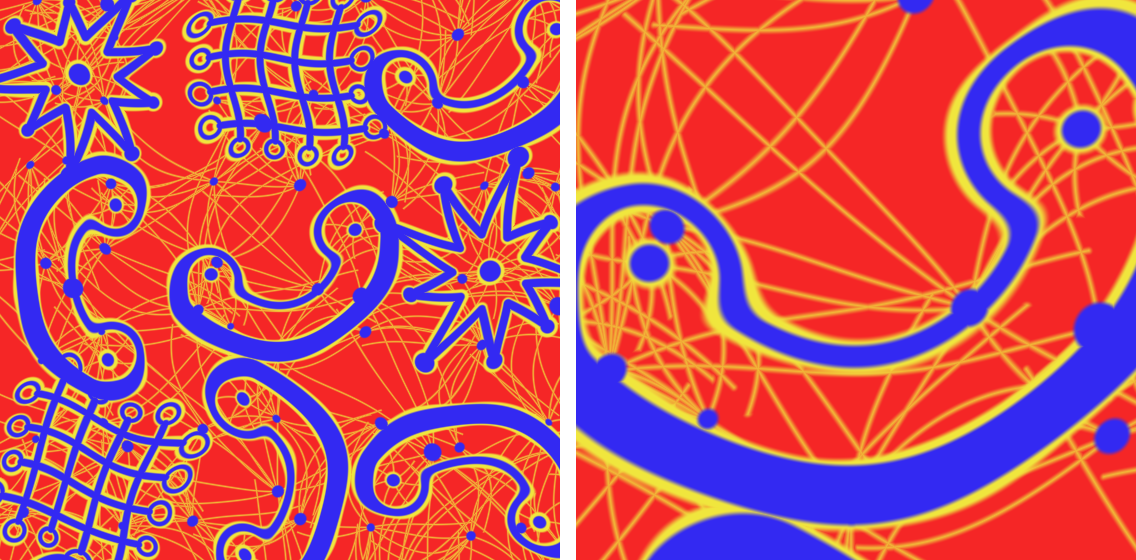
Left, the full canvas; right, a detail of the centre.
Reproduce this pattern procedurally as a WebGL 1 fragment shader.

```glsl
precision highp float;
uniform vec2 u_resolution;

const vec3 RED = vec3(0.96, 0.15, 0.15);
const vec3 BLUE = vec3(0.20, 0.16, 0.95);
const vec3 YELLOW = vec3(0.94, 0.90, 0.24);
const float PI = 3.14159265;
const float MOTIF_CELL = 0.36;
const float FINE_WEB = 0.15;
const float COARSE_WEB = 0.29;
const float LINK_SHARE = 0.42;   // share of neighbours joined by strands
const float STRAND = 0.0013;     // half width of yellow lines
const float HALO = 0.0055;       // yellow rim around blue strokes
const float SOFTNESS = 0.0019;
const float ARC_RADIUS = 0.155;
const float ARC_SPAN = 1.2;
const float PITCH = 0.062;       // lattice spacing
const float RING = 0.019;
const float SPIKES = 9.0;

float hash(vec2 p) {
  return fract(sin(dot(p, vec2(127.1, 311.7))) * 43758.55);
}
vec2 hash2(vec2 p) {
  return vec2(hash(p), hash(p + 47.3));
}
mat2 rotation(float a) {
  return mat2(cos(a), sin(a), -sin(a), cos(a));
}
float smoothMin(float a, float b, float k) {
  float h = max(k - abs(a - b), 0.0) / k;
  return min(a, b) - 0.25 * h * h * k;
}

// Distance to a bowed line from a to b
float strand(vec2 p, vec2 a, vec2 b, float bow) {
  float len = length(b - a);
  vec2 u = (b - a) / len, q = p - a;
  float t = dot(q, u) / len;
  float c = clamp(t, 0.0, 1.0);
  float side = u.x * q.y - u.y * q.x - 4.0 * bow * len * c * (1.0 - c);
  float slope = 4.0 * bow * (1.0 - 2.0 * c);
  return length(vec2(side / sqrt(1.0 + slope * slope), (t - c) * len));
}

// Motifs return x: distance to blue, y: distance to yellow lines
vec2 hub(vec2 q, float rays, float reach, float dotRadius) {
  float r = length(q);
  float a = atan(q.y, q.x) * rays / (2.0 * PI) + 5.0 * r;
  float f = abs(fract(a) - 0.5) * 2.0 * PI / rays;
  return vec2(r - dotRadius, max(sin(f) * r, r - reach));
}

vec2 crescent(vec2 q, float seed) {
  q.y += 0.09;
  q.x /= 1.08;
  float r = length(q);
  float a = clamp(atan(q.x, q.y), -ARC_SPAN, ARC_SPAN);
  float band = length(q - ARC_RADIUS * vec2(sin(a), cos(a))) - 0.041;
  vec2 bulb = vec2(abs(q.x), q.y) - (ARC_RADIUS - 0.022) * vec2(sin(1.32), cos(1.32));
  float bulbRadius = 0.052 + 0.008 * sign(q.x) * (seed - 0.5);
  float shape = smoothMin(band, length(bulb) - bulbRadius, 0.018);
  float outer = smoothstep(-0.04, 0.04, r - ARC_RADIUS) * (0.6 + 0.4 * cos(a));
  float stroke = abs(shape) - mix(0.0065, 0.0185, outer);
  vec2 eye = hub(bulb + 0.006 * sign(q.x), 7.0, 0.05, 0.011);
  return vec2(min(stroke, eye.x), eye.y);
}

vec2 lattice(vec2 q, float seed) {
  q += 0.008 * sin(q.yx * 22.0 + seed * 6.0);
  float d = 1.0;
  for (int i = 0; i < 2; i++) {
    vec2 a = abs(q);
    float x = a.x < PITCH ? 0.5 * PITCH : 1.5 * PITCH;
    float h = hash(sign(q) + vec2(x * 50.0, seed + float(i)));
    float r = RING * (0.75 + 0.4 * h);
    float end = PITCH * (1.9 + 0.35 * h);
    float bar = length(vec2(a.x - x, max(a.y - end, 0.0))) - 0.0065;
    float ring = abs(length(a - vec2(x, end + r)) - r) - 0.004;
    d = min(d, min(bar, ring));
    q = q.yx;
  }
  return vec2(d, 1.0);
}

vec2 spikyStar(vec2 q, float seed) {
  float a = atan(q.y, q.x) * SPIKES / (2.0 * PI);
  float id = floor(a + 0.5);
  float f = abs(a - id) * 2.0 * PI / SPIKES;
  vec2 folded = length(q) * vec2(cos(f), sin(f));
  float h = hash(vec2(mod(id, SPIKES), seed));
  vec2 tip = vec2(0.13 + 0.075 * h, 0.0);
  vec2 valley = 0.068 * vec2(cos(PI / SPIKES), sin(PI / SPIKES));
  float edge = strand(folded, valley, tip, 0.0) - 0.0075;
  float knob = length(folded - tip) - 0.011 - 0.008 * h;
  vec2 core = hub(q, 11.0, 0.085, 0.019);
  return vec2(min(min(edge, knob), core.x), core.y);
}

vec2 motifs(vec2 p) {
  vec2 g = p / MOTIF_CELL + 0.1, d = vec2(1.0);
  for (int j = -1; j <= 1; j++) for (int i = -1; i <= 1; i++) {
    vec2 cell = floor(g) + vec2(i, j);
    vec2 h = hash2(cell + 5.0);
    float turn = 0.5 * PI * mod(cell.x + cell.y, 2.0) + PI * step(0.5, h.x);
    vec2 q = (g - cell - 0.5 - 0.1 * (h - 0.5)) * MOTIF_CELL;
    q = rotation(turn + 0.8 * (h.y - 0.5)) * q;
    float kind = mod(cell.x + 2.0 * cell.y, 5.0);
    if (kind < 0.5) d = min(d, lattice(q, h.x));
    else if (kind > 3.5) d = min(d, spikyStar(q, h.x));
    else d = min(d, crescent(q, h.y));
  }
  return d;
}

// Scattered dots joined by fans of bowed strands
vec2 web(vec2 p, float size, float seed) {
  vec2 g = p / size, d = vec2(1.0);
  for (int j = -1; j <= 1; j++) for (int i = -1; i <= 1; i++) {
    vec2 cell = floor(g) + vec2(i, j);
    vec2 a = cell + 0.2 + 0.6 * hash2(cell + seed);
    float radius = 0.004 + 0.04 * size * (0.3 + hash(cell + seed + 9.0));
    d.x = min(d.x, length(g - a) * size - radius);
    for (int k = 0; k < 9; k++) {
      if (k == 4) continue;
      vec2 next = cell + vec2(mod(float(k), 3.0), floor(float(k) / 3.0)) - 1.0;
      vec2 h = hash2(cell * 3.0 + next * 1.7 + seed);
      if (h.x > LINK_SHARE) continue;
      vec2 b = next + 0.2 + 0.6 * hash2(next + seed);
      vec2 spread = 0.16 * normalize(vec2(a.y - b.y, b.x - a.x));
      float bow = 0.4 * (h.y - 0.5);
      float fan = min(strand(g, a, b, bow), strand(g, a, b + spread, bow + 0.05));
      d.y = min(d.y, fan * size);
    }
  }
  return d;
}

void main() {
  float unit = min(u_resolution.x, u_resolution.y);
  vec2 p = gl_FragCoord.xy / unit;
  p += 0.006 * sin(p.yx * 23.0 + vec2(0.0, 2.0));
  float soft = max(SOFTNESS, 0.7 / unit);
  vec2 shapes = motifs(p);
  vec2 threads = min(web(p, FINE_WEB, 3.0), web(p, COARSE_WEB, 21.0));
  float lines = min(shapes.y, threads.y) - STRAND;
  float blue = min(shapes.x, threads.x);
  float rim = HALO + 0.002 * sin(p.x * 31.0 + 3.0 * sin(p.y * 19.0));

  vec3 color = mix(RED, YELLOW, 0.8 * (1.0 - smoothstep(-soft, soft, lines)));
  color = mix(color, YELLOW, 1.0 - smoothstep(rim - 1.5 * soft, rim + soft, shapes.x));
  color = mix(color, BLUE, 1.0 - smoothstep(-soft, soft, blue));
  gl_FragColor = vec4(color, 1.0);
}
```
